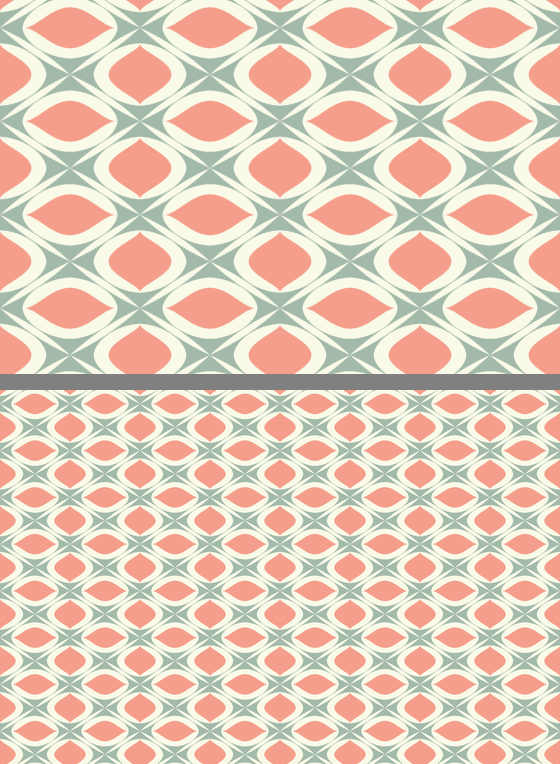
Top: one tile. Bottom: repeated 2 by 2.
This pattern is drawn by a WebGL 2 fragment shader. Its source:

```glsl
#version 300 es
precision highp float;
// Retro lattice of ringed leaves: wide and upright leaves alternate on a
// half-drop grid, and slim petals run along the diagonals between the rings.
// Each shape is an implicit formula in tile units, smoothed by supersampling.

#define REPEATS vec2(4.0, 4.0)       // tiles across and down
#define TILE vec2(192.0, 128.0)      // tile size in design units
#define WIDE_CENTER vec2(96.0, 90.0) // centre of the wide leaf in its tile
#define WIDE_LEAF vec2(63.0, 28.0)   // half length, half thickness
#define TALL_LEAF vec2(41.5, 43.0)   // half length, half thickness
#define WIDE_RING vec2(65.0, 42.0)   // half extents
#define TALL_RING vec2(63.5, 42.7)   // half extents
#define RING_POWER 1.75              // 2.0 would be a plain ellipse
#define PETAL_WIDTH 4.6              // half width at the middle
#define SAMPLES 4                    // samples per pixel side
#define FILTER_WIDTH 1.2             // filter size in pixels

uniform vec2 u_resolution;
out vec4 fragColor;

const vec3 CREAM = vec3(0.98, 0.98, 0.91);
const vec3 CORAL = vec3(0.96, 0.62, 0.55);
const vec3 SAGE = vec3(0.64, 0.73, 0.67);

// Offset from the nearest copy of a centre, wrapped over the tile.
vec2 wrapTile(vec2 p, vec2 center) {
    return mod(p - center + 0.5 * TILE, TILE) - 0.5 * TILE;
}

// Ogee leaf along x: full in the middle, with concave pointed tips.
bool inLeaf(vec2 p, vec2 size, float taper) {
    float u = p.x / size.x;
    return abs(p.y) < size.y * pow(max(1.0 - u * u, 0.0), taper);
}

// Superellipse around a leaf.
bool inRing(vec2 p, vec2 size) {
    vec2 k = pow(abs(p) / size, vec2(RING_POWER));
    return k.x + k.y < 1.0;
}

// Lens along each side of the diamond around a wide leaf.
bool inPetal(vec2 p) {
    vec2 side = 0.25 * TILE * vec2(1.0, -1.0);
    float halfLength = length(side);
    vec2 along = side / halfLength;
    vec2 d = abs(p) - 0.25 * TILE;
    float t = dot(d, along) / halfLength;
    float across = dot(d, vec2(-along.y, along.x));
    return abs(across) < PETAL_WIDTH * (1.0 - t * t);
}

vec3 patternColor(vec2 p) {
    vec2 wide = wrapTile(p, WIDE_CENTER);
    vec2 tall = wrapTile(p, WIDE_CENTER + 0.5 * TILE);
    if (inLeaf(wide, WIDE_LEAF, 1.9) || inLeaf(tall.yx, TALL_LEAF, 1.6)) return CORAL;
    if (inRing(wide, WIDE_RING) || inRing(tall, TALL_RING) || inPetal(wide)) return CREAM;
    return SAGE;
}

void main() {
    vec2 unitsPerPixel = REPEATS * TILE / u_resolution;
    vec3 sum = vec3(0.0);
    // Average a regular grid of samples over the pixel.
    for (int j = 0; j < SAMPLES; j++) {
        for (int i = 0; i < SAMPLES; i++) {
            vec2 offset = (vec2(i, j) + 0.5) / float(SAMPLES) - 0.5;
            sum += patternColor((gl_FragCoord.xy + FILTER_WIDTH * offset) * unitsPerPixel);
        }
    }
    fragColor = vec4(sum / float(SAMPLES * SAMPLES), 1.0);
}
```
